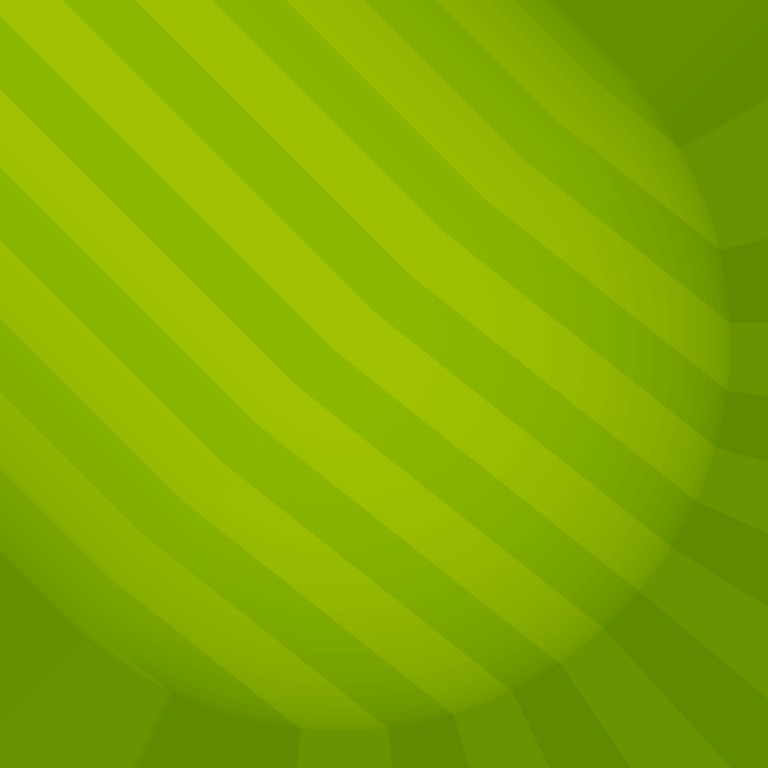
This background is drawn by a Shadertoy shader. Its source:

```glsl
// A rounded green bar enters from the upper left and ends in a domed cap.
// Diagonal stripes run along it, bend where the cap begins, and continue
// as faint rays outside. Shading follows the profile of a capsule.

#define CAP_CENTER vec2(0.444, 0.556)
#define RADIUS 0.508
#define STRIPE_PERIOD 0.139
#define STRIPE_CENTER 0.160
#define STRIPE_HALF_WIDTH 0.0359
#define CAP_BEND 0.117
#define SHADE_STEPS 16.0

const vec3 LIT_STRIPE   = vec3(0.630, 0.762, 0.006);
const vec3 LIT_GAP      = vec3(0.550, 0.722, 0.000);
const vec3 OUTER_FLAT   = vec3(0.405, 0.570, 0.000);
const vec3 OUTER_STRIPE = vec3(0.416, 0.575, 0.000);
const vec3 OUTER_GAP    = vec3(0.375, 0.540, 0.000);

// Coverage of the stripes, in coordinates along and across the bar.
float stripeMask(vec2 bar, float blur) {
    float lane = bar.y - CAP_BEND * max(bar.x, 0.0);
    float halfPeriod = 0.5 * STRIPE_PERIOD;
    float offset = mod(lane - STRIPE_CENTER + halfPeriod, STRIPE_PERIOD) - halfPeriod;
    return 1.0 - smoothstep(-blur, blur, abs(offset) - STRIPE_HALF_WIDTH);
}

// Round profile: bright on the axis, zero at the rim, in soft steps.
float domeShade(float r) {
    float level = SHADE_STEPS * sqrt(max(1.0 - r * r, 0.0));
    float stepped = floor(level) + smoothstep(0.2, 0.8, fract(level));
    return stepped / SHADE_STEPS;
}

void mainImage(out vec4 fragColor, in vec2 fragCoord) {
    vec2 p = fragCoord / iResolution.xy - CAP_CENTER;
    float blur = 1.0 / min(iResolution.x, iResolution.y);

    // x runs along the bar to the lower right, y runs across it
    vec2 bar = vec2(p.x - p.y, p.x + p.y) * inversesqrt(2.0);
    float r = length(vec2(max(bar.x, 0.0), bar.y)) / RADIUS;

    // Beyond the rim, the cap stripes extend outward as rays
    vec2 stripePoint = bar.x > 0.0 ? bar / max(r, 1.0) : bar;
    float stripe = stripeMask(stripePoint, blur);

    // Rays appear only around the cap
    float rayAmount = smoothstep(0.0, 0.18, bar.x);
    vec3 outer = mix(OUTER_FLAT, mix(OUTER_GAP, OUTER_STRIPE, stripe), rayAmount);
    vec3 lit = mix(LIT_GAP, LIT_STRIPE, stripe);

    fragColor = vec4(mix(outer, lit, domeShade(r)), 1.0);
}
```
